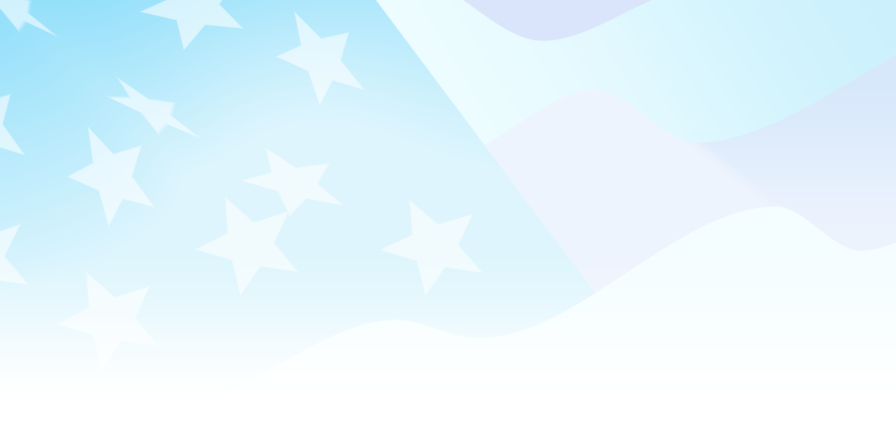
Reproduce this background procedurally as a Shadertoy shader.

```glsl
const vec3 WHITE = vec3(1.0);
const vec3 SKY_DEEP = vec3(0.555, 0.87, 0.98);
const vec3 SKY_PALE = vec3(0.872, 0.962, 0.992);
const vec3 ICE_PALE = vec3(0.925, 0.988, 1.0);
const vec3 ICE_DEEP = vec3(0.80, 0.945, 0.99);
const vec3 LILAC_PALE = vec3(0.932, 0.955, 0.993);
const vec3 LILAC_DEEP = vec3(0.845, 0.91, 0.983);
const vec3 LILAC_TOP = vec3(0.855, 0.893, 0.98);
const vec3 SNOW = vec3(0.957, 0.993, 1.0);

const float STAR_RADIUS = 0.123;
const float STAR_INNER = 0.45;
const float STAR_TIP_ANGLE = 2.0;
const float STAR_OPACITY = 0.57;
const vec2 FADE_RANGE = vec2(0.08, 0.45);
const vec2 GLOW_CENTER = vec2(0.66, 0.70);
const float SECTOR = 1.2566371;

// Star: center, squash axis angle, squash ratio
const int STAR_COUNT = 11;
const vec4 STARS[STAR_COUNT] = vec4[](
    vec4(0.435, 0.985, 0.0, 0.80), vec4(0.716, 0.868, -0.87, 0.70),
    vec4(0.338, 0.755, -0.53, 0.33), vec4(0.250, 0.606, -1.05, 0.76),
    vec4(0.656, 0.592, -0.30, 0.60), vec4(0.557, 0.453, -0.40, 0.92),
    vec4(0.969, 0.450, -0.40, 0.89), vec4(0.247, 0.286, -0.40, 0.92),
    vec4(-0.036, 0.724, -1.05, 0.70), vec4(-0.045, 0.422, 0.0, 0.93),
    vec4(0.022, 0.985, -0.58, 0.30));

// Crests and troughs of the stripe edges, from left to right
const int KNOTS = 6;
const vec2 TOP_EDGE[KNOTS] = vec2[](
    vec2(0.911, 1.052), vec2(1.211, 0.909), vec2(1.563, 1.026),
    vec2(2.1, 1.2), vec2(2.2, 1.2), vec2(2.3, 1.2));
const vec2 MIDDLE_EDGE[KNOTS] = vec2[](
    vec2(0.964, 0.635), vec2(1.328, 0.799), vec2(1.555, 0.682),
    vec2(2.24, 0.953), vec2(2.4, 0.953), vec2(2.5, 0.953));
const vec2 BOTTOM_EDGE[KNOTS] = vec2[](
    vec2(0.365, 0.089), vec2(0.885, 0.286), vec2(1.068, 0.245),
    vec2(1.732, 0.539), vec2(1.922, 0.440), vec2(2.083, 0.479));

mat2 rotation(float angle) {
    float c = cos(angle), s = sin(angle);
    return mat2(c, s, -s, c);
}

float waveHeight(float x, vec2 knots[KNOTS]) {
    float height = knots[0].y;
    for (int i = 1; i < KNOTS; i++) {
        float rise = knots[i].y - knots[i - 1].y;
        height += rise * smoothstep(knots[i - 1].x, knots[i].x, x);
    }
    return height;
}

float starDistance(vec2 p) {
    float angle = atan(p.y, p.x) - STAR_TIP_ANGLE;
    angle = mod(angle + 0.5 * SECTOR, SECTOR) - 0.5 * SECTOR;
    vec2 folded = length(p) * vec2(cos(angle), abs(sin(angle)));
    vec2 tip = vec2(STAR_RADIUS, 0.0);
    vec2 notch = STAR_RADIUS * STAR_INNER * vec2(cos(0.5 * SECTOR), sin(0.5 * SECTOR));
    vec2 side = notch - tip;
    return dot(folded - tip, normalize(vec2(side.y, -side.x)));
}

float starMask(vec2 p, float soft) {
    float mask = 0.0;
    for (int i = 0; i < STAR_COUNT; i++) {
        vec4 star = STARS[i];
        vec2 q = rotation(-star.z) * (p - star.xy);
        q.y /= star.w;
        float d = starDistance(rotation(star.z) * q) * star.w;
        mask = max(mask, 1.0 - smoothstep(-soft, soft, d));
    }
    return mask;
}

// Blue field with a soft glow and a faint diagonal crease
vec3 fieldColor(vec2 p, float soft) {
    vec2 toGlow = p - GLOW_CENTER;
    float crease = (p.x + p.y - 1.03) / 0.08;
    float light = 1.5 * (1.0 - p.y) + 0.32 * p.x;
    light += 0.36 * exp(-8.0 * dot(toGlow, toGlow));
    light += 0.05 * exp(-crease * crease);
    vec3 color = mix(SKY_DEEP, SKY_PALE, clamp(light, 0.0, 1.0));
    return mix(color, WHITE, STAR_OPACITY * starMask(p, soft));
}

vec3 stripeColor(vec2 p, float soft) {
    float foldX = 1.555 + 1.24 * (0.682 - p.y);
    float fold = smoothstep(-0.03, 0.03, p.x - foldX);
    vec3 lilac = mix(LILAC_PALE, LILAC_DEEP, fold * smoothstep(0.42, 0.85, p.y));
    float iceDepth = smoothstep(0.95, 2.1, p.x + 0.6 * (p.y - 0.85));
    vec3 ice = mix(ICE_PALE, ICE_DEEP, iceDepth);
    float aboveMiddle = p.y - waveHeight(p.x, MIDDLE_EDGE);
    float aboveTop = p.y - waveHeight(p.x, TOP_EDGE);
    vec3 color = mix(lilac, ice, smoothstep(-soft, soft, aboveMiddle));
    return mix(color, LILAC_TOP, smoothstep(-soft, soft, aboveTop));
}

void mainImage(out vec4 fragColor, in vec2 fragCoord) {
    vec2 p = fragCoord / iResolution.xy * vec2(2.0, 1.0);
    float soft = 1.0 / iResolution.y;

    // Field on the left, waving stripes on the right
    float fieldEdge = 0.839 + 0.749 * (1.0 - p.y);
    float onStripes = smoothstep(-soft, soft, (p.x - fieldEdge) * 0.8);
    vec3 color = mix(fieldColor(p, soft), stripeColor(p, soft), onStripes);

    // Pale lower stripe, then a fade to white
    float aboveBottom = p.y - waveHeight(p.x, BOTTOM_EDGE);
    color = mix(SNOW, color, smoothstep(-soft, soft, aboveBottom));
    color = mix(WHITE, color, smoothstep(FADE_RANGE.x, FADE_RANGE.y, p.y));
    fragColor = vec4(color, 1.0);
}
```
